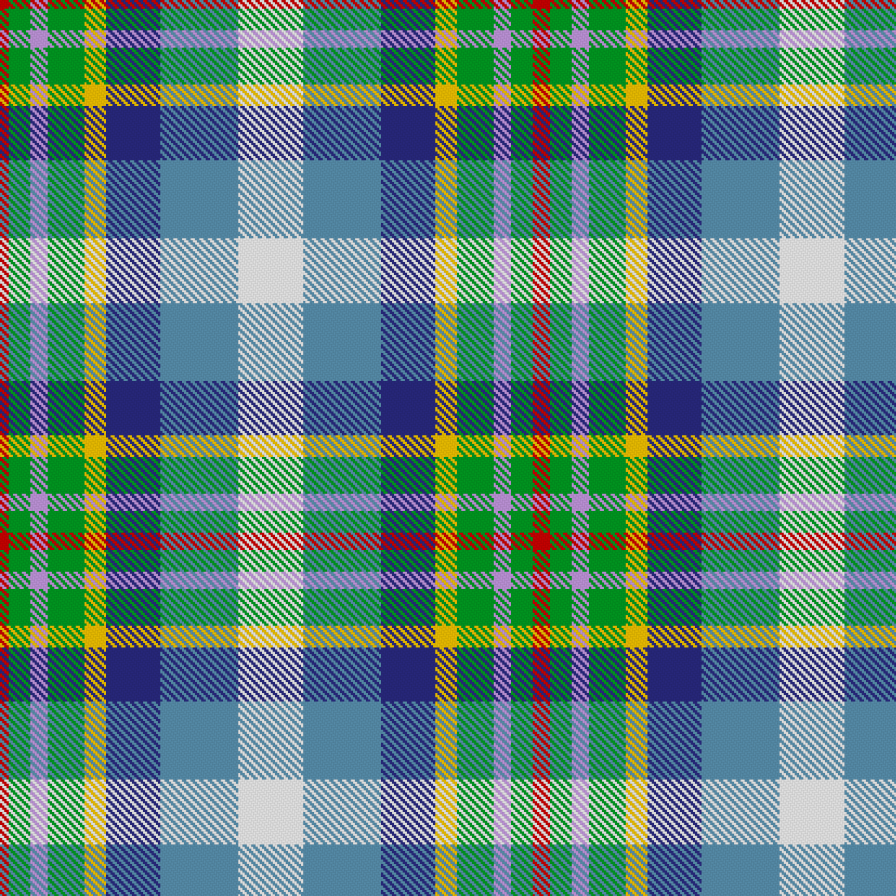
Reproduce this pattern procedurally as a WebGL 1 fragment shader.

```glsl
precision highp float;
// Woven tartan: a mirrored stripe sequence crossed with itself in a 2/2 twill.
uniform vec2 u_resolution;

// Stripe colour at a thread coordinate; the sequence mirrors every 125 threads.
vec3 stripeColor(float thread) {
  float d = abs(mod(thread + 125.0, 250.0) - 125.0);
  vec3 red = vec3(0.75, 0.0, 0.0);
  vec3 green = vec3(0.0, 0.57, 0.12);
  vec3 lilac = vec3(0.71, 0.55, 0.81);
  vec3 yellow = vec3(0.88, 0.71, 0.0);
  vec3 navy = vec3(0.15, 0.15, 0.47);
  vec3 blue = vec3(0.325, 0.53, 0.64);
  vec3 white = vec3(0.86);

  vec3 color = mix(red, green, step(4.0, d));
  color = mix(color, lilac, step(14.0, d));
  color = mix(color, green, step(22.0, d));
  color = mix(color, yellow, step(39.0, d));
  color = mix(color, navy, step(49.0, d));
  color = mix(color, blue, step(74.0, d));
  return mix(color, white, step(110.0, d));
}

// Colour of the cloth at p, measured in threads from the upper left.
vec3 weave(vec2 p) {
  vec2 cell = floor(p);
  vec2 local = fract(p) - 0.5;
  float twill = mod(cell.x - cell.y, 4.0);
  float warpOnTop = 1.0 - step(2.0, twill);
  vec3 color = mix(stripeColor(cell.y + 0.5), stripeColor(cell.x + 0.5), warpOnTop);

  // Rounded threads: darker along the sides and where a float dips under.
  float side = mix(local.y, local.x, warpOnTop);
  float along = mix(mod(twill, 2.0) + local.x - 0.5,
                    0.5 - mod(twill, 2.0) + local.y, warpOnTop);
  float shade = 1.03 - 0.35 * side * side - 0.1 * along * along;
  return color * shade;
}

void main() {
  // 4 by 4 supersampling keeps the fine threads smooth.
  vec3 sum = vec3(0.0);
  for (int j = 0; j < 4; j++) {
    for (int i = 0; i < 4; i++) {
      vec2 offset = (vec2(float(i), float(j)) - 1.5) / 4.0;
      vec2 uv = (gl_FragCoord.xy + offset) / u_resolution;
      sum += weave(vec2(uv.x, 1.0 - uv.y) * 413.8);
    }
  }
  gl_FragColor = vec4(sum / 16.0, 1.0);
}
```
